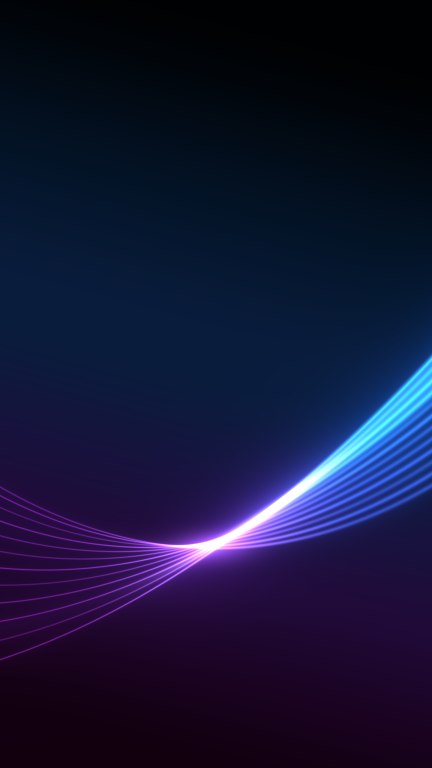
This background is drawn by a Shadertoy shader. Its source:

```glsl
// Crossing strands of light over a dark, slightly tilted vertical gradient.
// Every strand is a parabola through a left, a middle and a right height;
// a soft halo, a translucent ribbon and a white-hot beam lie along the bundle.

#define STRANDS 12
#define TILT 0.15          // lean of the background gradient
#define THIN 0.0010        // strand half width at the left, in canvas heights
#define WIDE 0.0030        // strand half width at the right
#define HALO 0.034         // reach of the halo
#define BEAM_X 0.62        // centre of the white beam
#define BEAM_SPREAD 0.16

const vec3 MAGENTA = vec3(0.50, 0.12, 0.62);
const vec3 LAVENDER = vec3(0.66, 0.44, 1.00);
const vec3 BLUE = vec3(0.20, 0.38, 0.90);
const vec3 CYAN = vec3(0.22, 0.72, 0.95);

float bell(float x) { return exp(-x * x); }

// Height and slope of strand t (0 = upper left, 1 = lower left) at x.
vec2 strand(float t, float x) {
    float left = 0.366 - 0.225 * pow(t, 1.25);
    float middle = 0.286 + 0.011 * sin(3.14159 * t);
    float right = 0.368 + 0.166 * t;
    float height = left * (1.0 - x) * (1.0 - 2.0 * x)
                 + middle * 4.0 * x * (1.0 - x)
                 + right * x * (2.0 * x - 1.0);
    float slope = left * (4.0 * x - 3.0) + middle * (4.0 - 8.0 * x)
                + right * (4.0 * x - 1.0);
    return vec2(height, slope);
}

// Signed distance to a strand in canvas heights.
float strandDistance(float t, vec2 uv, float aspect) {
    vec2 s = strand(t, uv.x);
    float slope = s.y / aspect;
    return (uv.y - s.x) / sqrt(1.0 + slope * slope);
}

vec3 background(vec2 uv) {
    float h = uv.y + TILT * (uv.x - 0.5);
    vec3 c = mix(vec3(0.07, 0.0, 0.06), vec3(0.10, 0.012, 0.13), smoothstep(0.0, 0.14, h));
    c = mix(c, vec3(0.125, 0.04, 0.22), smoothstep(0.10, 0.27, h));
    c = mix(c, vec3(0.085, 0.075, 0.24), smoothstep(0.25, 0.40, h));
    c = mix(c, vec3(0.035, 0.11, 0.235), smoothstep(0.36, 0.52, h));
    c = mix(c, vec3(0.015, 0.085, 0.17), smoothstep(0.54, 0.74, h));
    return mix(c, vec3(0.0, 0.004, 0.008), smoothstep(0.66, 1.0, h));
}

vec3 strandColor(float t, float x) {
    vec3 rightColor = mix(BLUE, CYAN, smoothstep(0.35, 0.9, t));
    vec3 c = mix(MAGENTA, LAVENDER, smoothstep(0.1, 0.5, x));
    c = mix(c, rightColor, smoothstep(0.52, 0.88, x));
    return c;
}

void mainImage(out vec4 fragColor, in vec2 fragCoord) {
    vec2 uv = fragCoord / iResolution.xy;
    float aspect = iResolution.x / iResolution.y;
    float pixel = 1.0 / iResolution.y;
    vec3 color = background(uv);

    // Halo around the bundle
    float axis = strandDistance(0.85, uv, aspect);
    vec3 haloColor = mix(vec3(0.42, 0.18, 0.75), vec3(0.10, 0.32, 0.80),
                         smoothstep(0.45, 0.85, uv.x));
    float haloGain = 0.10 + 0.42 * smoothstep(0.2, 0.62, uv.x);
    color += haloColor * haloGain * exp(-abs(axis) / HALO);

    // Translucent ribbons filling the right side
    float top = strandDistance(1.0, uv, aspect);
    float low = strandDistance(0.0, uv, aspect);
    float inner = strandDistance(0.68, uv, aspect);
    float rightSide = smoothstep(0.5, 0.95, uv.x);
    float underTop = smoothstep(pixel, -pixel, top);
    color += BLUE * 0.13 * rightSide * underTop * smoothstep(-0.03, 0.03, low);
    color += CYAN * 0.38 * rightSide * underTop * smoothstep(-0.006, 0.006, inner);

    // Strands
    float width = max(mix(THIN, WIDE, smoothstep(0.25, 1.0, uv.x)), 0.6 * pixel);
    float gain = 0.55 + 0.25 * bell((uv.x - 0.52) / 0.2);
    for (int i = 0; i < STRANDS; i++) {
        float t = float(i) / float(STRANDS - 1);
        float d = strandDistance(t, uv, aspect);
        float vary = 0.85 + 0.2 * sin(float(i) * 2.4);
        float light = bell(d / width) + 0.09 * exp(-abs(d) / 0.006);
        color += strandColor(t, uv.x) * light * gain * vary;
    }

    // White beam and the glow where the strands cross
    float reach = bell((uv.x - BEAM_X) / BEAM_SPREAD);
    color += vec3(0.85, 0.85, 1.0) * 0.9 * reach * bell(axis / 0.0055);
    color += vec3(0.40, 0.32, 0.85) * 0.45 * reach * exp(-abs(axis) / 0.016);
    vec2 knot = (uv - vec2(0.49, 0.288)) * vec2(aspect, 1.0);
    color += vec3(0.75, 0.40, 0.95) * 0.35 * bell(length(knot * vec2(1.0, 2.6)) / 0.05);

    fragColor = vec4(clamp(color, 0.0, 1.0), 1.0);
}
```
